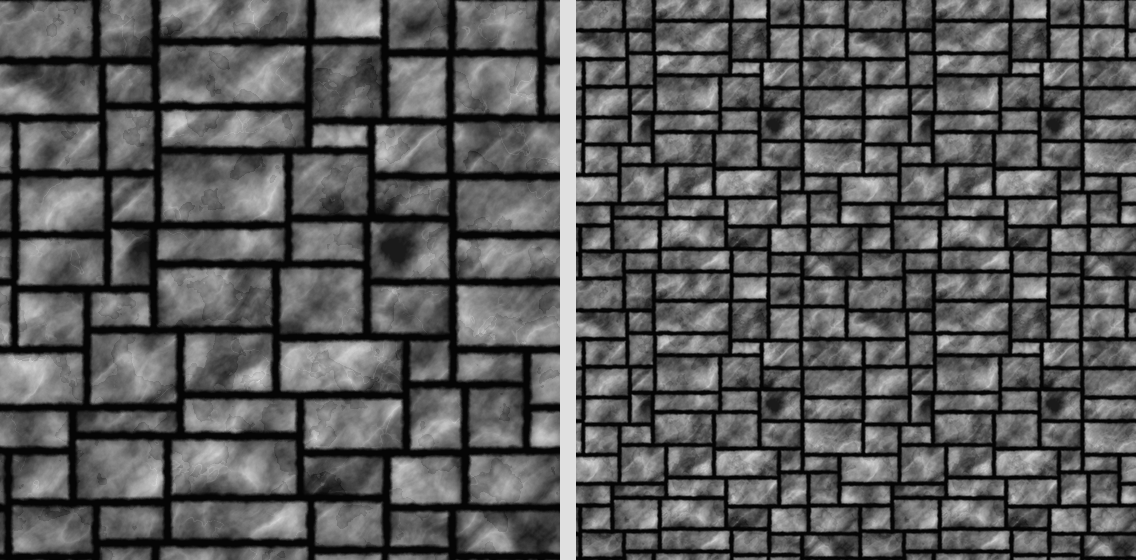
Left, the tile; right, the same tile 2 across and 2 down.
Give the GLSL for this texture map, as a Shadertoy shader.

```glsl
// Tiling grey stone wall: interlocking rectangular blocks with dark, soft joints.

const vec2  GRID         = vec2(6.0, 10.0); // blocks across and down, both even
const float JITTER       = 0.36;   // shift of each joint, in grid cells
const float JOINT_HALF   = 0.0031; // half width of the black joint
const float EDGE_SOFT    = 0.0088; // fade from joint to stone
const float BEVEL        = 0.022;  // wide darkening towards the rim
const float CORNER       = 0.007;  // corner radius
const float EDGE_WOBBLE  = 0.0065; // roughness of the outline
const float STONE_GREY   = 0.482;
const float JOINT_GREY   = 0.018;
const float STREAK_GAIN  = 0.62;
const float RIDGE_GAIN   = 0.17;
const float CLOUD_GAIN   = 0.55;
const float CHIP_DEPTH   = 0.10;
const float STAIN_DEPTH  = 0.16;
const float VEIN_GAIN    = 0.07;
const float GRAIN_GAIN   = 0.15;

float hash(vec2 p) {
    return fract(sin(dot(p, vec2(127.1, 311.7))) * 43758.5453);
}

float noise(vec2 p) {
    vec2 i = floor(p), f = fract(p);
    f = f * f * (3.0 - 2.0 * f);
    return mix(mix(hash(i), hash(i + vec2(1, 0)), f.x),
               mix(hash(i + vec2(0, 1)), hash(i + vec2(1, 1)), f.x), f.y);
}

float fbm(vec2 p) {
    float sum = 0.0, amp = 0.5;
    for (int i = 0; i < 5; i++) {
        sum += amp * noise(p);
        p = mat2(1.6, 1.2, -1.2, 1.6) * p + 7.3;
        amp *= 0.5;
    }
    return sum / 0.96875;
}

vec2 wrapCell(vec2 cell) {
    return floor(mod(cell + 0.5, GRID));
}

float jointShift(vec2 node) {
    return (2.0 * hash(wrapCell(node) + 3.7) - 1.0) * JITTER;
}

// Joints run level through even nodes and upright through odd ones.
void blockBounds(vec2 cell, out vec2 lo, out vec2 hi) {
    float a = jointShift(cell);
    float b = jointShift(cell + vec2(1, 0));
    float c = jointShift(cell + vec2(0, 1));
    float d = jointShift(cell + vec2(1, 1));
    bool even = mod(cell.x + cell.y + 0.5, 2.0) < 1.0;
    lo = cell + (even ? vec2(c, a) : vec2(a, b));
    hi = cell + 1.0 + (even ? vec2(b, d) : vec2(d, c));
}

// Grey of the rock face; every block has its own seed, so the wall wraps.
float stoneFace(vec2 p, vec2 seed) {
    vec2 warp = vec2(fbm(p * 13.0 + seed), fbm(p * 13.0 + seed + 31.0)) - 0.5;
    vec2 q = p + 0.045 * warp;

    // Slanted light streaks over soft clouds
    vec2 slant = vec2(q.x + q.y, q.y - q.x) * 0.707;
    float streak = fbm(slant * vec2(8.0, 25.0) + seed + 11.0) - 0.5;
    float ridge = 1.0 - abs(2.0 * noise(slant * vec2(9.0, 24.0) + seed + 61.0) - 1.0);
    float cloud = fbm(q * 15.0 + seed + 53.0) - 0.5;
    float grey = STONE_GREY + STREAK_GAIN * streak + CLOUD_GAIN * cloud;
    grey += RIDGE_GAIN * (ridge * ridge * ridge - 0.25);
    grey += 0.06 * (hash(seed) - 0.5);

    // Chipped layers: a sharp step that fades inwards
    float chip = fbm(p * 16.0 + seed + 71.0) - 0.61;
    grey -= CHIP_DEPTH * smoothstep(0.0, 0.012, chip) * exp(-14.0 * max(chip, 0.0));

    // Broad stains on some blocks
    grey -= STAIN_DEPTH * smoothstep(0.62, 0.9, noise(q * 10.0 + seed + 97.0));

    // Thin pale veins, broken up by patches
    float vein = abs(fbm(q * 11.0 + seed + 23.0) - 0.5);
    float patches = smoothstep(0.45, 0.7, noise(p * 14.0 + seed + 41.0));
    grey += VEIN_GAIN * patches * (1.0 - smoothstep(0.0, 0.012, vein));

    return grey + GRAIN_GAIN * (fbm(p * 85.0 + seed) - 0.5);
}

void mainImage(out vec4 fragColor, in vec2 fragCoord) {
    vec2 pos = fragCoord / iResolution.xy * GRID;
    vec2 home = floor(pos);

    // Find the block that holds this point
    float nearest = 1e5;
    vec2 local = vec2(0), halfSize = vec2(0), block = vec2(0);
    for (int y = -1; y <= 1; y++)
    for (int x = -1; x <= 1; x++) {
        vec2 cell = home + vec2(x, y), lo, hi;
        blockBounds(cell, lo, hi);
        vec2 offset = (pos - 0.5 * (lo + hi)) / GRID;
        vec2 extent = 0.5 * (hi - lo) / GRID;
        vec2 gap = abs(offset) - extent;
        float dist = max(gap.x, gap.y);
        if (dist < nearest) {
            nearest = dist;
            local = offset;
            halfSize = extent;
            block = wrapCell(cell);
        }
    }
    vec2 seed = 90.0 * vec2(hash(block + 17.0), hash(block + 29.0));

    // Depth inside the rough, rounded outline
    vec2 rim = abs(local) - halfSize + JOINT_HALF + CORNER;
    float depth = CORNER - length(max(rim, 0.0)) - min(max(rim.x, rim.y), 0.0);
    depth += EDGE_WOBBLE * (fbm(local * 75.0 + seed) - 0.5);

    float cover = smoothstep(0.0, EDGE_SOFT, depth);
    float bevel = mix(0.78, 1.0, smoothstep(0.0, BEVEL, depth));
    float grey = clamp(stoneFace(local, seed), 0.1, 0.9) * bevel;
    fragColor = vec4(vec3(mix(JOINT_GREY, grey, cover)), 1.0);
}
```
